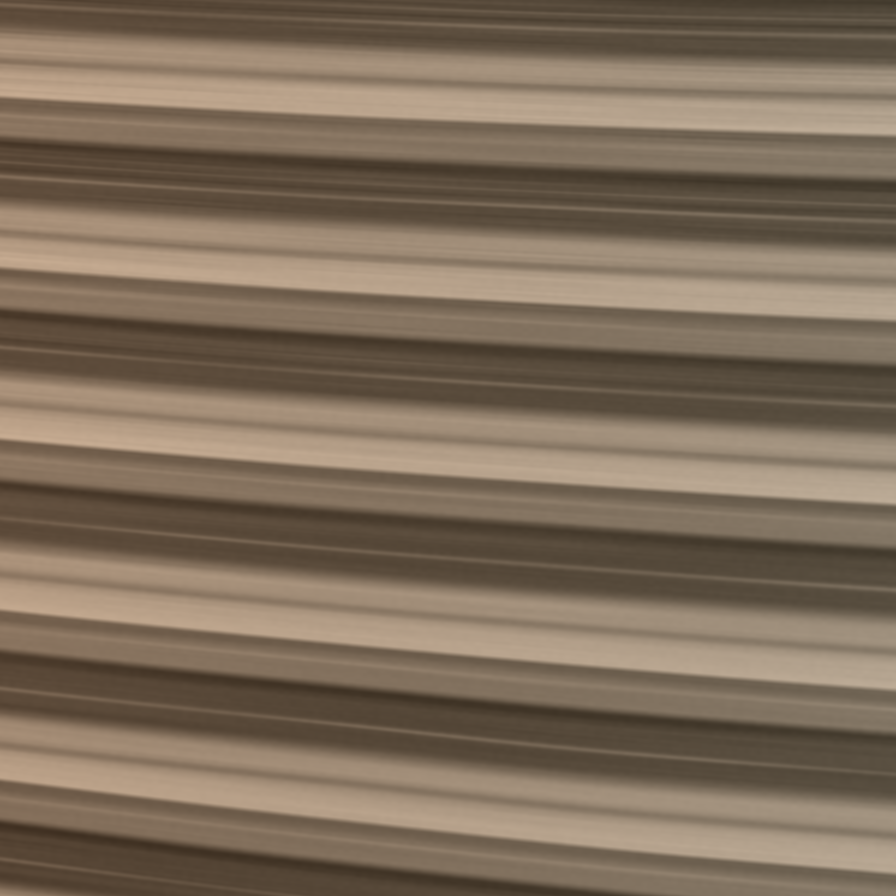
Give the GLSL for this texture, as a WebGL 2 fragment shader.

```glsl
#version 300 es
precision highp float;

uniform vec2 u_resolution;
out vec4 fragColor;

float hash(vec2 cell) {
    uvec2 q = uvec2(ivec2(cell)) * uvec2(1597334673u, 3812015801u);
    uint n = (q.x ^ q.y) * 1597334673u;
    n = (n ^ (n >> 15)) * 2246822519u;
    return float((n ^ (n >> 13)) >> 8) / 16777216.0;
}

float noise(vec2 p) {
    vec2 i = floor(p);
    vec2 f = fract(p);
    f = f * f * (3.0 - 2.0 * f);
    return mix(mix(hash(i), hash(i + vec2(1, 0)), f.x),
               mix(hash(i + vec2(0, 1)), hash(i + vec2(1, 1)), f.x), f.y);
}

// Soft thin stripe centred on a phase
float stripe(float phase, float centre, float width) {
    float d = (phase - centre) / width;
    return exp(-d * d);
}

// Brightness across one slat, from its upper seam (0) to the next (1)
float slatProfile(float p, float lineStrength, float sharpness) {
    float v = mix(0.0, 0.16, smoothstep(0.0, 0.07, p));

    // Shadowed groove with fine glints
    v += 0.22 * lineStrength * stripe(p, 0.195, 0.014);
    v += 0.12 * sharpness * lineStrength * stripe(p, 0.11, 0.010);
    v -= 0.08 * sharpness * stripe(p, 0.15, 0.012);

    // Lit face with a dull band, then the brightest lip
    v = mix(v, 0.80, smoothstep(0.29, 0.42, p));
    v -= 0.24 * stripe(p, 0.525, 0.028);
    v = mix(v, 0.92 + 0.6 * (p - 0.57), smoothstep(0.54, 0.61, p));

    // Underside, falling into the next seam
    v = mix(v, 0.34, smoothstep(0.715, 0.75, p));
    v = mix(v, 0.53, smoothstep(0.76, 0.84, p));
    v += 0.07 * lineStrength * stripe(p, 0.84, 0.014);
    return mix(v, 0.0, smoothstep(0.94, 1.0, p));
}

void main() {
    vec2 uv = gl_FragCoord.xy / u_resolution;
    float x = uv.x;
    float down = 1.0 - uv.y;

    // Slats fan out and bow slightly toward the right
    float firstSeam = mix(0.159, 0.207, x) + 0.018 * x * (1.0 - x);
    float slat = (down - firstSeam) / mix(0.1907, 0.206, x);
    slat += 0.012 * (noise(vec2(x * 3.0, slat * 1.5 + 20.0)) - 0.5);
    float row = floor(slat);
    float phase = fract(slat);

    // Glints fade in and out along each slat, crisper near the top
    float lineStrength = 0.6 + 0.7 * noise(vec2(x * 4.0, row * 7.0 + 40.0));
    float sharpness = smoothstep(0.75, 0.0, down);
    float v = slatProfile(phase, lineStrength, sharpness);

    // Long brushed streaks and faint grain
    float streaks = noise(vec2(x * 2.0, slat * 24.0 + 90.0)) - 0.5;
    float fineStreaks = noise(vec2(x * 5.0, slat * 62.0 + 300.0)) - 0.5;
    float grain = noise(uv * vec2(150.0, 220.0)) - 0.5;
    v += 0.07 * streaks + (0.03 + 0.06 * sharpness) * fineStreaks + 0.025 * grain;
    v += 0.04 * (noise(vec2(x * 2.5, down * 3.0 + 11.0)) - 0.5);
    v -= 0.05 * smoothstep(0.6, 1.0, down) * (1.0 - x);

    // Warm light on the left, cooler on the right
    vec3 shadow = mix(vec3(0.285, 0.220, 0.160), vec3(0.265, 0.232, 0.180), x);
    vec3 light = mix(vec3(0.750, 0.645, 0.545), vec3(0.725, 0.660, 0.580), x);
    fragColor = vec4(mix(shadow, light, clamp(v, -0.15, 1.1)), 1.0);
}
```
